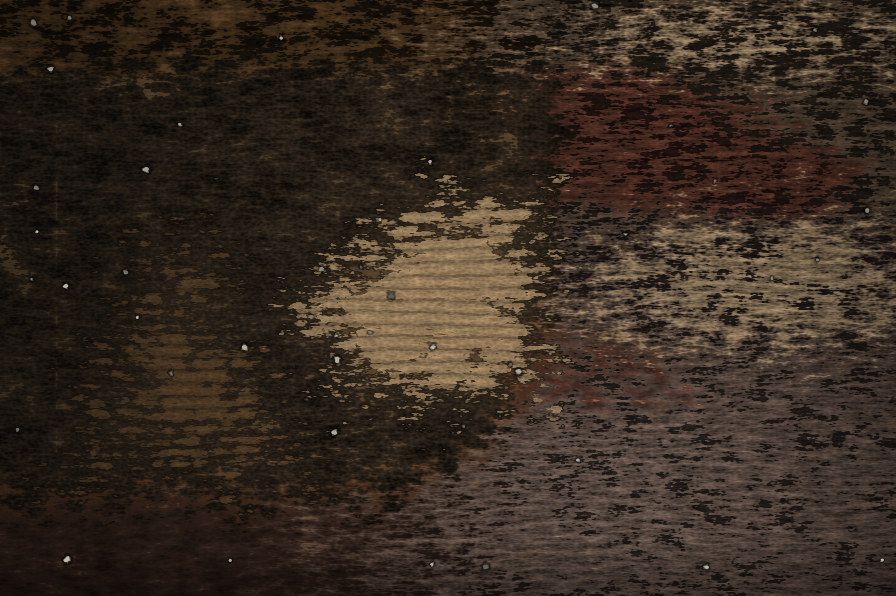
Give the GLSL for this texture, as a WebGL 1 fragment shader.

```glsl
precision highp float;
uniform vec2 u_resolution;

vec2 hash2(vec2 p) {
  return fract(sin(vec2(dot(p, vec2(127.1, 311.7)), dot(p, vec2(269.5, 183.3)))) * 4375.85);
}

// Distance to the nearest scattered cell point
float cell(vec2 p) {
  vec2 id = floor(p), f = fract(p);
  float nearest = 2.0;
  for (int j = -1; j <= 1; j++) {
    for (int i = -1; i <= 1; i++) {
      vec2 o = vec2(float(i), float(j));
      vec2 d = o + hash2(id + o) - f;
      nearest = min(nearest, dot(d, d));
    }
  }
  return sqrt(nearest);
}

// Layered cells, centred on zero
float flakes(vec2 p) {
  return 0.5 * cell(p) + 0.3 * cell(p * 2.3 + 7.0) + 0.25 * cell(p * 5.1 + 3.0) - 0.48;
}

float glow(vec2 p, vec2 centre, vec2 size) {
  vec2 d = (p - centre) / size;
  return exp(-dot(d, d));
}

float segment(vec2 p, vec2 a, vec2 b) {
  vec2 d = b - a;
  return length(p - a - d * clamp(dot(p - a, d) / dot(d, d), 0.0, 1.0));
}

void main() {
  vec2 p = gl_FragCoord.xy / u_resolution.y;
  float px = 1.0 / u_resolution.y;

  // Wood grain at several scales
  vec2 q = p + 0.004 * vec2(sin(p.y * 31.0), sin(p.x * 9.0 + 2.0 * sin(p.y * 13.0)));
  float broad = flakes(q * vec2(8.0, 15.0));
  float chips = flakes(q * vec2(21.0, 38.0) + 5.0);
  float fine = flakes(q * vec2(20.0, 115.0) + 11.0);
  float grit = cell(p * vec2(120.0, 190.0)) - 0.45;
  float rough = 0.45 * broad + 0.45 * chips + 0.4 * fine + 0.1 * grit;
  float ridge = sin(q.y * 290.0 + 1.2 * sin(q.x * 6.0) + 3.0 * broad);

  // Weathered boards on the right, with flaking red and pale wear
  vec3 color = mix(vec3(0.235, 0.185, 0.16), vec3(0.32, 0.265, 0.235), glow(p, vec2(1.03, 0.2), vec2(0.5, 0.28)));
  color = mix(color, vec3(0.25, 0.2, 0.155), smoothstep(0.55, 0.68, p.y + 0.5 * rough));
  float red = glow(p, vec2(1.04, 0.77), vec2(0.25, 0.14)) + 0.8 * glow(p, vec2(1.32, 0.69), vec2(0.15, 0.07))
            + 0.55 * glow(p, vec2(0.97, 0.38), vec2(0.3, 0.1));
  color = mix(color, vec3(0.24, 0.13, 0.1), 0.85 * smoothstep(0.32, 0.6, red + 1.6 * rough));
  float pale = glow(p, vec2(1.27, 0.52), vec2(0.4, 0.14)) + 0.75 * glow(p, vec2(1.25, 0.93), vec2(0.45, 0.09));
  color = mix(color, vec3(0.47, 0.4, 0.305), 0.85 * smoothstep(0.3, 0.75, pale + 2.2 * rough - 0.1));
  color *= 1.0 + 1.2 * fine + 0.3 * grit + 0.06 * ridge;
  color *= 1.0 - 0.55 * smoothstep(0.09, 0.15, -rough + 0.06 * smoothstep(0.5, 0.8, p.y) - 0.02);

  // Brown strips above and below the dark panel
  float topStrip = smoothstep(0.86, 0.885, p.y + 0.08 * rough) * (1.0 - smoothstep(0.74, 0.84, p.x + rough));
  vec3 brown = vec3(0.22, 0.155, 0.09) * (1.0 + 2.2 * rough + 0.08 * ridge);
  color = mix(color, brown * (1.0 - 0.5 * smoothstep(0.05, 0.1, -rough)), topStrip);
  float lowStrip = (1.0 - smoothstep(0.4, 0.85, p.x + rough)) * (1.0 - smoothstep(0.16, 0.22, p.y));
  color = mix(color, vec3(0.17, 0.115, 0.088) * (1.0 + 1.6 * rough), lowStrip);

  // Dark panel with one large rounded corner
  vec2 v = vec2(p.x - 0.585, 0.503 - p.y);
  float corner = length(max(v, 0.0)) + min(max(v.x, v.y), 0.0) - 0.34;
  float panel = max(corner, p.y - 0.88) + 0.2 * rough;
  vec3 tar = vec3(0.14, 0.112, 0.08) * (1.0 + 2.2 * rough + 0.4 * grit);
  color = mix(color, tar, 0.93 * (1.0 - smoothstep(-0.012, 0.012, panel)));
  float rust = exp(-pow(panel / 0.022, 2.0)) * (1.0 - smoothstep(0.4, 0.6, p.y));
  color = mix(color, vec3(0.28, 0.175, 0.11), rust * clamp(0.35 + 4.0 * chips, 0.0, 0.8));

  // Large worn patch and the smaller striped one
  vec2 e = p - vec2(0.53, 0.48);
  float big = max(max(p.x - 0.872, dot(e, vec2(-0.63, 0.775))), max(dot(e, vec2(-0.8, -0.6)), 0.365 - p.y));
  big = max(big, p.y - 0.632) + 0.36 * rough - 0.008 * ridge;
  float small = max(abs(p.x - 0.3) - 0.02 - 0.35 * (0.5 - p.y), max(0.27 - p.y, p.y - 0.52));
  float smallMask = 1.0 - smoothstep(-0.05, 0.015, small + 0.6 * rough - 0.024 * ridge + 0.01);
  vec3 bare = vec3(0.54, 0.445, 0.325) * (1.0 + 0.05 * ridge + 0.5 * fine + 0.25 * grit);
  bare *= 1.0 - 0.25 * smoothstep(0.6, 1.0, 2.0 * fine - ridge);
  color = mix(color, bare * vec3(0.68, 0.61, 0.52), 0.8 * smallMask);
  color = mix(color, bare, 1.0 - smoothstep(-0.022, 0.01, big));

  // Scraped flecks through the paint
  float wear = glow(p, vec2(0.26, 0.86), vec2(0.1, 0.05)) + glow(p, vec2(0.02, 0.62), vec2(0.07, 0.14))
             + glow(p, vec2(0.48, 0.25), vec2(0.18, 0.06)) + glow(p, vec2(0.68, 0.37), vec2(0.18, 0.05))
             + glow(p, vec2(0.8, 0.84), vec2(0.1, 0.12)) + glow(p, vec2(0.57, 0.52), vec2(0.1, 0.07));
  float fleck = smoothstep(0.12, 0.17, rough + 0.08 * wear - 0.025 + 0.012 * ridge);
  color = mix(color, vec3(0.36, 0.27, 0.165), (0.45 + 0.3 * min(wear, 1.0)) * fleck * step(p.x, 0.91));

  // Seams, scratches and a slanting crack
  float seam = exp(-abs(p.y - 0.872 - 0.006 * sin(p.x * 5.0) + 0.03 * chips) / 0.002) * step(p.x, 0.9);
  seam += exp(-abs(p.x - 0.925 + 0.08 * chips) / 0.005) * smoothstep(0.45, 0.6, p.y);
  seam += exp(-segment(p + 0.05 * vec2(broad, chips), vec2(0.97, 0.55), vec2(1.14, 0.645)) / 0.003);
  color *= 1.0 - 0.6 * clamp(seam * (0.6 + 4.0 * fine), 0.0, 1.0);
  float scratch = exp(-segment(p + 0.03 * chips, vec2(0.752, 0.78), vec2(0.765, 0.97)) / 0.003);
  scratch += 0.6 * exp(-segment(p, vec2(0.095, 0.24), vec2(0.095, 0.8)) / 0.002);
  color = mix(color, vec3(0.42, 0.32, 0.2), scratch * clamp(0.3 + 4.0 * chips, 0.0, 0.8));

  // Light falloff
  color *= 0.75 + 0.33 * smoothstep(0.0, 0.65, p.x);
  color *= 1.0 - 0.22 * smoothstep(1.2, 1.6, p.x);
  color *= 0.75 + 0.25 * smoothstep(0.0, 0.1, p.y);

  // Nail heads in dark sockets, then small paint specks
  for (int i = 0; i < 2; i++) {
    float layer = float(i), scale = 6.5 + 5.5 * layer;
    vec2 g = p * scale + 17.0 * layer, id = floor(g), h = hash2(id + 5.0), k = hash2(id + 31.0);
    vec2 d = (fract(g) - 0.2 - 0.6 * h) / scale;
    float size = (0.004 + 0.003 * k.y) * (1.0 - 0.4 * layer), r = length(d) + 0.004 * grit;
    float present = step(k.x, 0.28 - 0.16 * layer);
    color *= 1.0 - 0.5 * present * (1.0 - smoothstep(size, size * 1.6 + px, r));
    float head = 1.0 - smoothstep(size * 0.7 - px, size * 0.7 + px, r);
    color = mix(color, vec3(0.7, 0.68, 0.63) * (0.45 + 0.7 * h.x), present * head);
  }
  gl_FragColor = vec4(clamp(color, 0.0, 1.0), 1.0);
}
```
